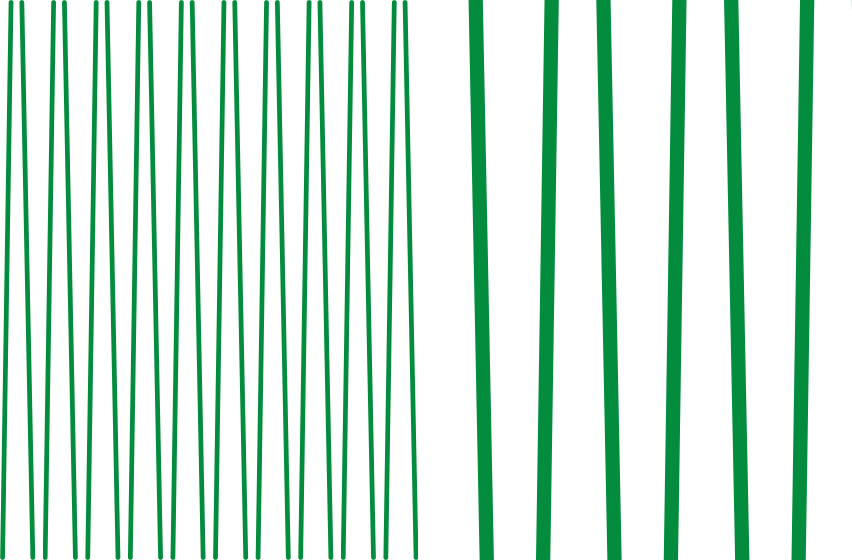
Left: the whole. Right: its middle third, enlarged.
Write a Shadertoy shader that draws this pattern.

```glsl
#define PITCH 0.07604
#define RADIUS 0.00425
#define TOP_Y 0.9955
#define BOTTOM_Y 0.0045
#define LEFT_X vec2(0.0046, 0.0197)
#define RIGHT_X vec2(0.0586, 0.0390)
#define GREEN vec3(0.01, 0.55, 0.24)
#define PAPER vec3(1.0)

// Distance to a segment with round ends
float segmentDistance(vec2 p, vec2 a, vec2 b) {
    vec2 ap = p - a, ab = b - a;
    float t = clamp(dot(ap, ab) / dot(ab, ab), 0.0, 1.0);
    return length(ap - ab * t);
}

// Leaning stroke; ends.x is its foot and ends.y its head
float strokeDistance(vec2 p, vec2 ends) {
    return segmentDistance(p, vec2(ends.x, BOTTOM_Y), vec2(ends.y, TOP_Y)) - RADIUS;
}

void mainImage(out vec4 fragColor, in vec2 fragCoord) {
    // Canvas height is one unit
    float pixel = 1.0 / iResolution.y;
    vec2 p = fragCoord * pixel;

    // One pair of strokes per cell
    vec2 cell = vec2(mod(p.x, PITCH), p.y);
    float d = min(strokeDistance(cell, LEFT_X), strokeDistance(cell, RIGHT_X));

    // One-pixel edge smoothing
    float ink = clamp(0.5 - d / pixel, 0.0, 1.0);
    fragColor = vec4(mix(PAPER, GREEN, ink), 1.0);
}
```
